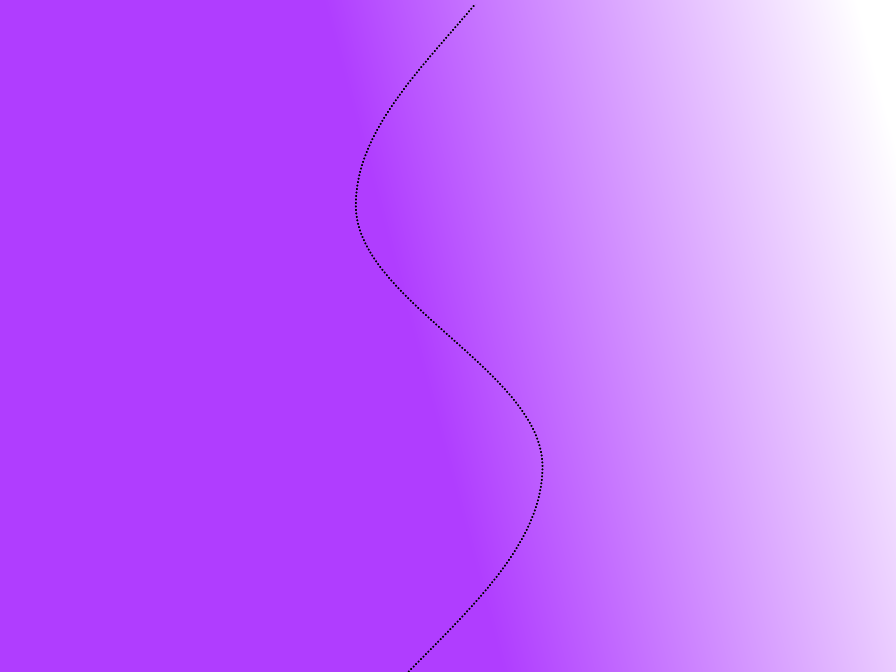
Write a WebGL 1 fragment shader that draws this background.

```glsl
precision highp float;
uniform vec2 u_resolution;

// Horizontal position of the winding curve at depth y below the top edge
float curveX(float y) {
  if (y < 0.3056) return 0.5295 + 0.1441 * (1.0 - cos(6.03 * (0.3056 - y)));
  if (y < 0.6944) return 0.6684 - 0.1389 * cos(8.078 * (y - 0.3056));
  return 0.8073 - 0.18 * (1.0 - cos(5.5 * (y - 0.6944)));
}

float curveSlope(float y) {
  return (curveX(y + 0.002) - curveX(y - 0.002)) / 0.004;
}

// Length travelled along the curve from its upper end
float curveLength(float y) {
  float stride = (y - 0.007) / 40.0;
  float total = 0.0;
  for (int i = 0; i < 40; i++) {
    float slope = curveSlope(0.007 + (float(i) + 0.5) * stride);
    total += sqrt(1.0 + slope * slope) * stride;
  }
  return total;
}

// Coverage of the round dots strung along the curve
float dottedCurve(vec2 p, float pixel) {
  float offset = p.x - curveX(p.y);
  if (abs(offset) > 0.02 + 2.0 * pixel) return 0.0;
  float slope = curveSlope(p.y);
  float stretch = sqrt(1.0 + slope * slope);
  float along = curveLength(p.y) + offset * slope / stretch;
  float spacing = 0.0052;
  vec2 dotOffset = vec2(mod(along, spacing) - 0.5 * spacing, offset / stretch);
  float dist = length(dotOffset) - 0.0015;
  float started = smoothstep(-0.5 * pixel, 0.5 * pixel, p.y - 0.007);
  return started * (1.0 - smoothstep(-0.5 * pixel, 0.5 * pixel, dist));
}

void main() {
  // Height is one unit, y runs downward
  float pixel = 1.0 / u_resolution.y;
  vec2 p = gl_FragCoord.xy * pixel;
  p.y = 1.0 - p.y;

  // Slanted fade from flat violet to white
  vec3 violet = vec3(0.69, 0.24, 1.0);
  float fade = clamp((p.x - 0.268 * p.y - 0.4826) / 0.793, 0.0, 1.0);
  vec3 color = mix(violet, vec3(1.0), fade);

  // Black dotted line
  color = mix(color, vec3(0.0), dottedCurve(p, pixel));
  gl_FragColor = vec4(color, 1.0);
}
```
